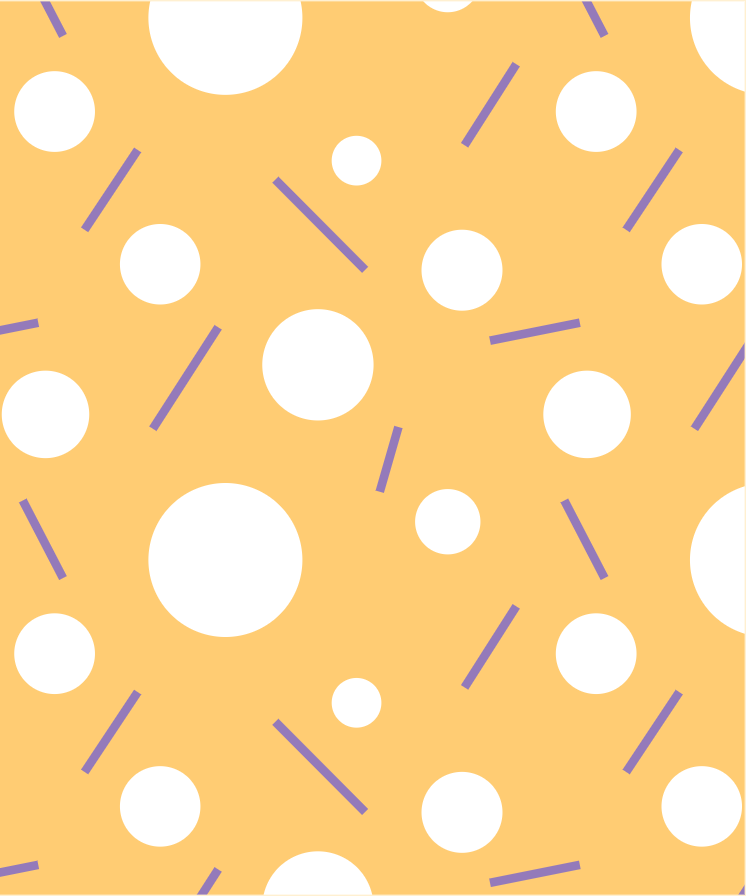
A Shadertoy shader for this pattern:

```glsl
// Seamless confetti tile: white dots and short violet bars on warm yellow.
// Each shape is a distance function wrapped to its nearest periodic copy,
// so one small layout fills the canvas; a faint pale trim lines three edges.

// Lengths are in layout units, measured from the top left corner
const float UNITS_PER_HEIGHT = 768.0;
const vec2 TILE = vec2(464.2, 464.7);
const float BAR_HALF_WIDTH = 3.7;
const float TRIM_WIDTH = 1.2;

const vec3 GROUND = vec3(1.0, 0.80, 0.45);
const vec3 DOT_COLOR = vec3(1.0);
const vec3 BAR_COLOR = vec3(0.58, 0.48, 0.73);
const vec3 TRIM_COLOR = vec3(1.0, 0.94, 0.82);

// Dots: centre, radius
const int DOT_COUNT = 8;
const vec3 DOTS[DOT_COUNT] = vec3[DOT_COUNT](
    vec3(193.2, 480.0, 66.0), vec3(46.8, 560.3, 34.6),
    vec3(137.3, 691.2, 34.5), vec3(39.0, 355.2, 37.5),
    vec3(272.5, 312.7, 47.7), vec3(305.6, 137.7, 21.3),
    vec3(396.0, 231.6, 34.7), vec3(383.8, 447.2, 28.0));

// Bars: start, end
const int BAR_COUNT = 7;
const vec4 BARS[BAR_COUNT] = vec4[BAR_COUNT](
    vec4(19.5, 429.0, 54.0, 495.5), vec4(118.0, 128.5, 72.5, 197.0),
    vec4(236.0, 154.0, 313.0, 231.3), vec4(442.5, 55.0, 398.2, 124.5),
    vec4(420.0, 292.0, 497.0, 276.6), vec4(187.0, 280.5, 131.0, 367.5),
    vec4(341.5, 366.0, 325.5, 421.5));

// Offset from the nearest periodic copy of a centre
vec2 wrapOffset(vec2 p, vec2 center) {
    vec2 d = p - center;
    return d - TILE * floor(d / TILE + 0.5);
}

// Flat-ended bar centred on the origin, spanning -halfSpan to +halfSpan
float barDistance(vec2 p, vec2 halfSpan) {
    float halfLength = length(halfSpan);
    vec2 axis = halfSpan / halfLength;
    vec2 local = vec2(dot(p, axis), dot(p, vec2(-axis.y, axis.x)));
    vec2 q = abs(local) - vec2(halfLength, BAR_HALF_WIDTH);
    return length(max(q, 0.0)) + min(max(q.x, q.y), 0.0);
}

// Antialiased fill over one pixel
float coverage(float dist, float pixel) {
    return clamp(0.5 - dist / pixel, 0.0, 1.0);
}

void mainImage(out vec4 fragColor, in vec2 fragCoord) {
    float pixel = UNITS_PER_HEIGHT / iResolution.y;
    vec2 size = iResolution.xy * pixel;
    vec2 p = vec2(fragCoord.x, iResolution.y - fragCoord.y) * pixel;

    float dots = 1e5;
    for (int i = 0; i < DOT_COUNT; i++) {
        dots = min(dots, length(wrapOffset(p, DOTS[i].xy)) - DOTS[i].z);
    }

    float bars = 1e5;
    for (int i = 0; i < BAR_COUNT; i++) {
        vec2 center = 0.5 * (BARS[i].xy + BARS[i].zw);
        vec2 halfSpan = 0.5 * (BARS[i].zw - BARS[i].xy);
        bars = min(bars, barDistance(wrapOffset(p, center), halfSpan));
    }

    // Trim along the top, bottom and right edges
    float edge = min(min(p.y, size.y - p.y), size.x - p.x);

    vec3 color = mix(GROUND, DOT_COLOR, coverage(dots, pixel));
    color = mix(color, BAR_COLOR, coverage(bars, pixel));
    color = mix(color, TRIM_COLOR, coverage(edge - TRIM_WIDTH, pixel));
    fragColor = vec4(color, 1.0);
}
```
